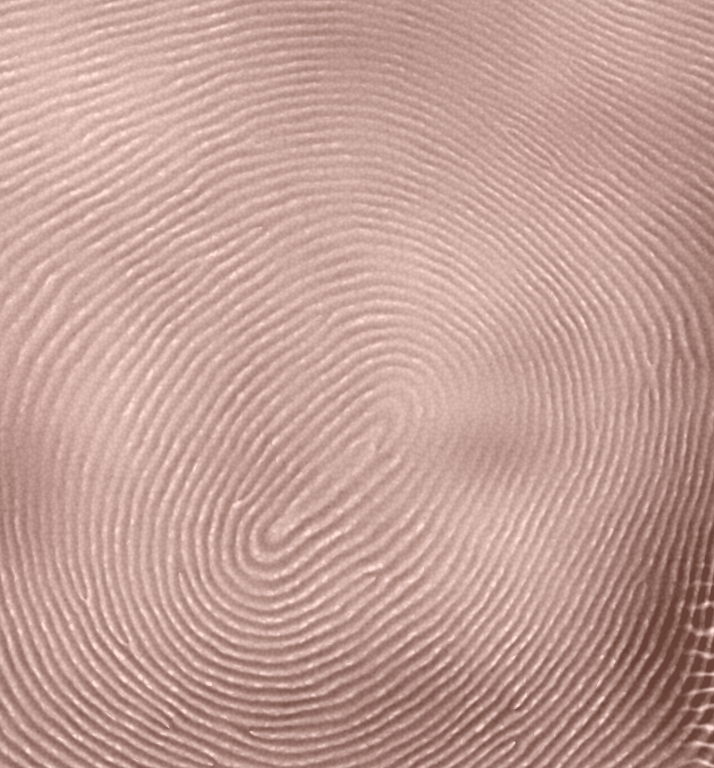
A Shadertoy shader for this texture:

```glsl
// Close view of fingertip skin: a double-cored whorl of ridges under soft light.
// Ridge phase is the distance to a soft capsule that rounds off outward, broken
// by small phase vortices; cellular noise adds beads, pores and grain.

#define CORE_LOW   vec2(0.332, 0.285)
#define CORE_HIGH  vec2(0.530, 0.468)
#define RIDGE_STEP 0.0216
#define FLARE      0.90
#define WOBBLE     0.0050
#define VORTICES   30
#define RELIEF     0.37
#define BEAD_SCALE 90.0
#define SKIN_DARK  vec3(0.46, 0.305, 0.265)
#define SKIN_LIGHT vec3(0.94, 0.81, 0.78)

const float TAU = 6.2831853;

vec2 hash2(vec2 c) {
    return fract(sin(vec2(dot(c, vec2(127.1, 311.7)), dot(c, vec2(269.5, 183.3)))) * 4375.85);
}

// Distance to the nearest scattered point, and a random value of its cell
vec2 cells(vec2 x) {
    vec2 base = floor(x), best = vec2(9.0, 0.0);
    for (int j = -1; j <= 1; j++)
    for (int i = -1; i <= 1; i++) {
        vec2 cell = base + vec2(i, j);
        vec2 h = hash2(cell);
        float d = length(cell + h - x);
        if (d < best.x) best = vec2(d, fract(h.x * 7.3 + h.y * 3.1));
    }
    return best;
}

// Smooth field from layered, rotated sines
float waves(vec2 x) {
    float sum = 0.0, amp = 0.5;
    for (int i = 0; i < 4; i++) {
        sum += amp * sin(x.x + 1.3 * sin(x.y)) * cos(0.8 * x.y + 0.6);
        x = mat2(1.2, 1.5, -1.5, 1.2) * x + 2.1;
        amp *= 0.55;
    }
    return sum;
}

float blob(vec2 p, vec2 center, vec2 size) {
    vec2 q = (p - center) / size;
    return exp(-dot(q, q));
}

// Ridge count outward from the line between the two cores
float ridgePhase(vec2 p) {
    p += WOBBLE * vec2(waves(p * 15.0), waves(p * 15.0 + 8.0));
    vec2 q = p - 0.5 * (CORE_LOW + CORE_HIGH);
    vec2 axis = normalize(CORE_HIGH - CORE_LOW);
    float u = dot(q, axis);
    float v = dot(q, vec2(-axis.y, axis.x));
    // Bend the middle into a slight S and bow the ridges beside it
    float near = exp(-40.0 * u * u - 15.0 * v * v);
    v -= 7.0 * u * u * u * near;
    v *= 1.0 + 22.0 * u * u * near;
    float halfLength = 0.47 * length(CORE_HIGH - CORE_LOW) * exp(-5.0 * dot(q, q));
    float past = abs(u) - halfLength;
    past = 0.5 * (past + sqrt(past * past + 0.0016));
    float d = length(vec2(past, v));

    // Finer ridges far out and on the right; flatter arches at the sides
    float side = max(abs(q.x) - 0.15, 0.0);
    float field = d + 0.30 * d * d;
    field += 0.20 * d * smoothstep(0.0, 0.40, q.x);
    field -= FLARE * side * side * smoothstep(0.0, 0.36, abs(q.y + 0.08));

    // Each vortex starts or ends one ridge
    float phase = field / RIDGE_STEP;
    for (int i = 0; i < VORTICES; i++) {
        vec2 r = p - hash2(vec2(i, 4.0)) * vec2(0.93, 1.0);
        phase += (i % 2 == 0 ? 1.0 : -1.0) * atan(r.y, r.x) / TAU;
    }
    return phase;
}

// Broad light and shade over the fingertip
float skinLight(vec2 p) {
    float t = 0.71 + 0.04 * waves(p * 8.0) + 0.04 * waves(p * 23.0 + 4.0);
    t += 0.12 * blob(p, vec2(0.15, 0.47), vec2(0.12, 0.16));
    t += 0.14 * blob(p, vec2(0.08, 0.86), vec2(0.20, 0.14));
    t += 0.10 * blob(p, vec2(0.58, 0.63), vec2(0.18, 0.12));
    t += 0.10 * blob(p, vec2(0.55, 0.48), vec2(0.06, 0.06));
    t += 0.10 * blob(p, vec2(0.68, 0.31), vec2(0.09, 0.10));
    t -= 0.19 * blob(p, vec2(0.65, 0.41), vec2(0.08, 0.05));
    t -= 0.13 * blob(p, vec2(0.71, 0.54), vec2(0.08, 0.06));
    t -= 0.24 * blob(p, vec2(0.00, 0.36), vec2(0.09, 0.12));
    t -= 0.14 * blob(p, vec2(0.50, 0.96), vec2(0.18, 0.10));
    t -= 0.10 * blob(p, vec2(0.34, 0.35), vec2(0.07, 0.12));
    t -= 0.18 * blob(p, vec2(0.53, 0.09), vec2(0.20, 0.08));
    t -= 0.12 * blob(p, vec2(0.78, 0.83), vec2(0.10, 0.06));
    t -= 0.46 * blob(p, vec2(0.88, 0.19), vec2(0.11, 0.15));
    t -= 0.36 * smoothstep(0.78, 0.97, p.x) * smoothstep(1.15, 0.60, p.y);
    return t - 0.17 * smoothstep(0.24, 0.0, p.y);
}

void mainImage(out vec4 fragColor, in vec2 fragCoord) {
    vec2 p = fragCoord / iResolution.y;
    float angle = TAU * ridgePhase(p) + 0.9 * waves(p * 60.0);
    // Broad rounded ridges with narrower grooves between them
    float groove = 0.5 - 0.5 * cos(angle + 0.4 * sin(angle - 0.6));
    float ridge = 1.0 - pow(groove, 1.5);
    float crest = pow(0.5 + 0.5 * cos(angle - 0.5), 3.0);

    // Relief is worn smooth near the upper core, crisp at the base
    float relief = 0.72 + 0.60 * smoothstep(0.38, 0.08, p.y);
    relief += 0.40 * waves(p * 12.0 + 3.0) + 0.55 * waves(p * 47.0);
    relief *= 1.0 - 0.90 * blob(p, vec2(0.62, 0.46), vec2(0.10, 0.10));
    relief *= 1.0 - 0.45 * blob(p, vec2(0.60, 0.95), vec2(0.38, 0.25));
    relief *= 1.0 - 0.60 * blob(p, vec2(0.03, 0.43), vec2(0.12, 0.13));
    relief = max(relief, 0.08) * smoothstep(2.0, 5.0, RIDGE_STEP * iResolution.y);

    float tone = skinLight(p) + RELIEF * relief * (ridge - 0.62);

    // Moist beads along crests, pores and fine grain
    vec2 bead = cells(p * BEAD_SCALE + 0.5 * waves(p * 90.0));
    float glint = smoothstep(0.75, 0.1, bead.x) * bead.y;
    tone += crest * (0.05 + relief) * (0.32 * glint - 0.03);
    tone += 0.16 * (0.45 - cells(p * 170.0).x);
    vec2 pore = cells(p * 34.0 + 5.0);
    tone -= 0.10 * smoothstep(0.10, 0.03, pore.x) * step(0.8, pore.y);

    // Wet creases catching light in the lower right corner
    float rim = smoothstep(0.87, 0.93, p.x) * smoothstep(0.30, 0.18, p.y);
    float crease = 0.5 + 0.5 * cos(TAU * (p.y / 0.026 + 0.6 * waves(p * 26.0)));
    tone += 0.85 * rim * pow(crease, 5.0);

    vec3 color = mix(SKIN_DARK, SKIN_LIGHT, clamp(tone, -0.1, 1.12));
    float blush = blob(p, vec2(0.0, 0.40), vec2(0.10, 0.16)) + blob(p, vec2(0.78, 0.82), vec2(0.10));
    color += blush * vec3(0.004, -0.008, -0.004);
    fragColor = vec4(color, 1.0);
}
```
